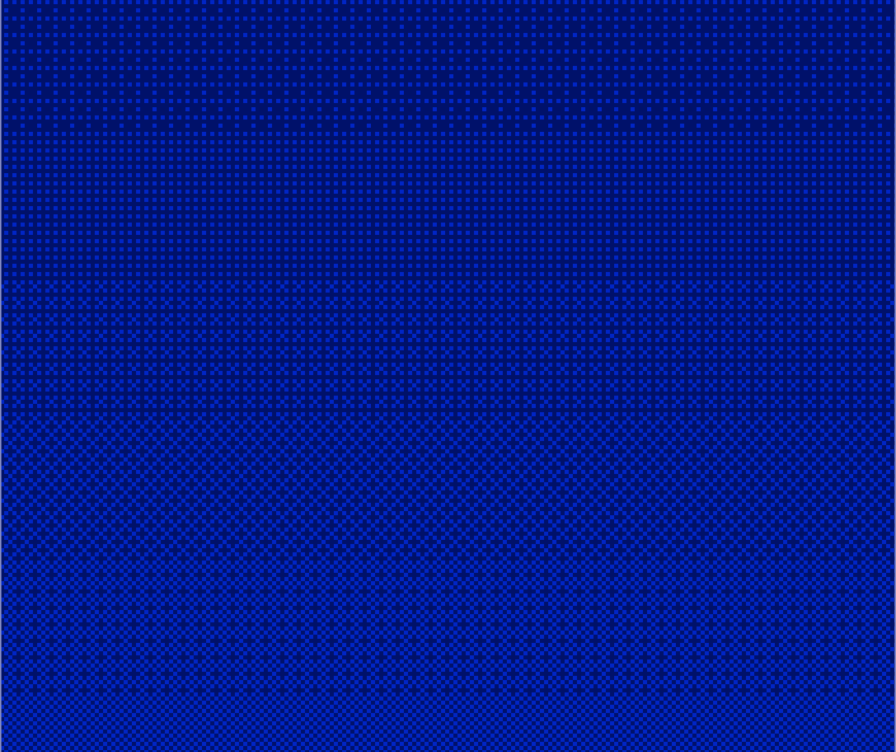
This pattern is drawn by a WebGL 2 fragment shader. Its source:

```glsl
#version 300 es
precision highp float;
// Blue ordered-dither gradient: square cells lit by a 4x4 Bayer matrix, whose
// fill level rises one step per horizontal band, from 3/16 at the top to 8/16
// at the bottom. Cells are box-filtered, with a thin pale rim at both sides.

uniform vec2 u_resolution;
out vec4 outColor;

const float COLUMNS = 217.4;       // cells across the canvas
const float BAND_ROWS = 34.0;      // cell rows per fill level
const float FIRST_LEVEL = 3.0;     // lit cells of 16 in the top band
const float LAST_LEVEL = 8.0;      // lit cells of 16 in the bottom band
const vec2 PHASE = vec2(1.0, 0.0); // matrix offset in cells
const float FILTER_PIXELS = 1.2;   // width of the smoothing box
const float RIM_WIDTH = 0.0016;    // fraction of canvas width
const vec3 NAVY = vec3(0.0, 0.066, 0.415);
const vec3 BRIGHT_BLUE = vec3(0.0, 0.146, 0.775);
const vec3 RIM_COLOR = vec3(0.50, 0.53, 0.76);

// Rank within a 2x2 Bayer matrix: 0 2 / 3 1
float bayer2(vec2 cell) {
    vec2 bit = mod(cell, 2.0);
    return mod(2.0 * bit.x + 3.0 * bit.y, 4.0);
}

// Rank 0..15 within the 4x4 Bayer matrix
float bayer4(vec2 cell) {
    return 4.0 * bayer2(cell) + bayer2(floor(cell * 0.5));
}

// 1 for a lit cell, 0 for a dark one; rows count down from the top
float cellLit(vec2 cell) {
    float band = max(floor(cell.y / BAND_ROWS), 0.0);
    float level = min(FIRST_LEVEL + band, LAST_LEVEL);
    return step(bayer4(cell + PHASE) + 0.5, level);
}

// Exact area average of the cells under a box of the given width
float filteredDither(vec2 p, float width) {
    vec2 low = p - 0.5 * width;
    vec2 high = p + 0.5 * width;
    float sum = 0.0;
    for (int j = -1; j <= 1; j++) {
        for (int i = -1; i <= 1; i++) {
            vec2 cell = floor(p) + vec2(i, j);
            vec2 overlap = max(min(high, cell + 1.0) - max(low, cell), 0.0);
            sum += cellLit(cell) * overlap.x * overlap.y;
        }
    }
    return sum / (width * width);
}

void main() {
    // Cell coordinates from the top left corner
    vec2 fromTop = vec2(gl_FragCoord.x, u_resolution.y - gl_FragCoord.y);
    float cellsPerPixel = COLUMNS / u_resolution.x;
    float boxWidth = min(FILTER_PIXELS * cellsPerPixel, 2.0);
    float lit = filteredDither(fromTop * cellsPerPixel, boxWidth);
    vec3 color = mix(NAVY, BRIGHT_BLUE, lit);

    // Pale rim along the left and right edges
    float x = gl_FragCoord.x / u_resolution.x;
    float edgePixels = (RIM_WIDTH - min(x, 1.0 - x)) * u_resolution.x;
    color = mix(color, RIM_COLOR, clamp(edgePixels + 0.5, 0.0, 1.0));

    outColor = vec4(color, 1.0);
}
```
